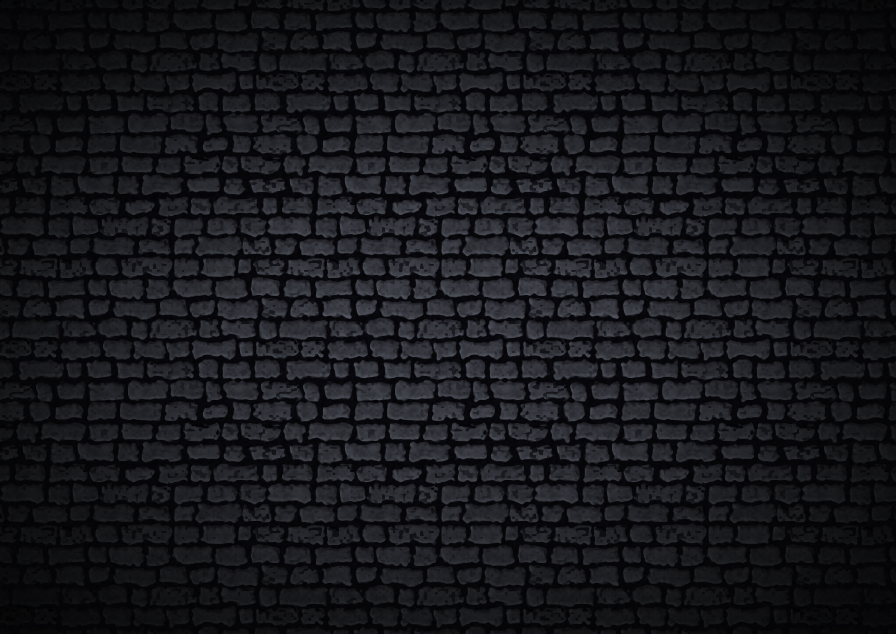
A WebGL 1 fragment shader for this texture:

```glsl
precision highp float;
// Dark, worn brick wall: a repeating tile of irregular courses under a vignette.

uniform vec2 u_resolution;

const float TILES_ACROSS = 3.354;
const float ROWS = 13.0;           // courses per tile
const float BRICKS = 8.0;          // bricks per course in a tile
const float FIRST_JOINT = 0.34;    // height of the lowest joint, in courses
const float MORTAR = 0.075;        // half width of a joint, in courses

const vec3 BRICK_COLOR = vec3(0.232, 0.238, 0.270);
const vec3 MORTAR_COLOR = vec3(0.030, 0.030, 0.048);
const vec3 RIM_COLOR = vec3(0.085, 0.095, 0.100);

float hash(vec2 p) {
  vec3 q = fract(vec3(p.xyx) * vec3(0.1031, 0.1030, 0.0973));
  q += dot(q, q.yzx + 33.33);
  return fract((q.x + q.y) * q.z);
}

// Value noise that wraps after one tile; t is in tiles.
float tileNoise(vec2 t, vec2 cells) {
  vec2 p = t * cells;
  vec2 i = floor(p);
  vec2 f = fract(p);
  f = f * f * (3.0 - 2.0 * f);
  vec2 a = mod(i, cells);
  vec2 b = mod(i + 1.0, cells);
  return mix(mix(hash(a), hash(vec2(b.x, a.y)), f.x),
             mix(hash(vec2(a.x, b.y)), hash(b), f.x), f.y);
}

// Position of an upright joint, in mean brick lengths.
float jointAt(float index, float row) {
  return index + 0.64 * (hash(vec2(mod(index, BRICKS) + 3.0, row + 17.0)) - 0.5);
}

float roundedBox(vec2 p, vec2 halfSize, float radius) {
  vec2 q = abs(p) - halfSize + radius;
  return length(max(q, 0.0)) + min(max(q.x, q.y), 0.0) - radius;
}

// x: signed distance to the brick in courses, y: random value of that brick.
vec2 brickField(vec2 t) {
  vec2 warp = vec2(tileNoise(t + 0.37, vec2(26.0)), tileNoise(t, vec2(22.0))) - 0.5;
  vec2 p = t * ROWS + warp * vec2(0.16, 0.20);
  float row = mod(floor(p.y), ROWS);
  float stretch = ROWS / BRICKS;
  float x = p.x / stretch + hash(vec2(row, 41.0)) * BRICKS;

  // Find the brick between two shifted joints.
  float index = floor(x);
  if (x < jointAt(index, row)) index -= 1.0;
  else if (x > jointAt(index + 1.0, row)) index += 1.0;
  float left = jointAt(index, row);
  float right = jointAt(index + 1.0, row);
  float id = hash(vec2(mod(index, BRICKS) + 61.0, row + 5.0));

  // Uneven sizes, with a few bricks shrunk enough to open dark gaps.
  float shrink = 0.045 * fract(id * 7.0) + 0.07 * step(0.92, id);
  vec2 center = vec2((x - 0.5 * (left + right)) * stretch, fract(p.y) - 0.5);
  center.y += 0.05 * (fract(id * 13.0) - 0.5);
  vec2 halfSize = vec2(0.5 * (right - left) * stretch, 0.5) - MORTAR - shrink;
  float d = roundedBox(center, halfSize, 0.13 + 0.08 * fract(id * 23.0));

  // Crumbled edges.
  d += 0.15 * (tileNoise(t, vec2(64.0)) - 0.45);
  return vec2(d, id);
}

float vignette(vec2 uv) {
  return mix(1.0, 0.12, smoothstep(0.08, 0.76, length(uv - 0.5)));
}

void main() {
  vec2 uv = gl_FragCoord.xy / u_resolution;
  vec2 t = gl_FragCoord.xy / u_resolution.x * TILES_ACROSS;
  t.y -= FIRST_JOINT / ROWS;
  float pixel = TILES_ACROSS * ROWS / u_resolution.x;

  vec2 brick = brickField(t);
  float soft = max(0.7 * pixel, 0.045);
  float cover = 1.0 - smoothstep(-soft, soft, brick.x);

  // Stone surface: broad mottling, fine grain, and pits on the worn bricks.
  float mottle = tileNoise(t + 0.13, vec2(34.0)) - 0.5;
  float grain = tileNoise(t, vec2(110.0)) - 0.5;
  float wear = smoothstep(0.45, 1.0, fract(brick.y * 31.0));
  float pitNoise = tileNoise(t + 0.71, vec2(76.0, 92.0)) + 0.35 * mottle;
  float pits = smoothstep(0.70, 0.92, pitNoise + 0.13 * wear);
  float tone = 0.95 + 0.14 * (brick.y - 0.5) + 0.20 * mottle + 0.22 * grain;
  vec3 stone = BRICK_COLOR * tone;
  stone = mix(stone, MORTAR_COLOR, pits * (0.28 + 0.45 * wear));

  // Faint relief on the lower left edges, shade on the opposite ones.
  float slope = brickField(t - vec2(0.05, 0.09) / ROWS).x - brick.x;
  float edge = smoothstep(-0.22, -0.04, brick.x);
  stone += RIM_COLOR * edge * clamp(slope * 9.0, -0.8, 0.8);

  vec3 mortar = MORTAR_COLOR * (0.9 + 0.6 * grain);
  float light = vignette(uv);
  vec3 color = mix(mortar * mix(0.55, 1.0, light), stone * light, cover);
  gl_FragColor = vec4(max(color, 0.0), 1.0);
}
```
